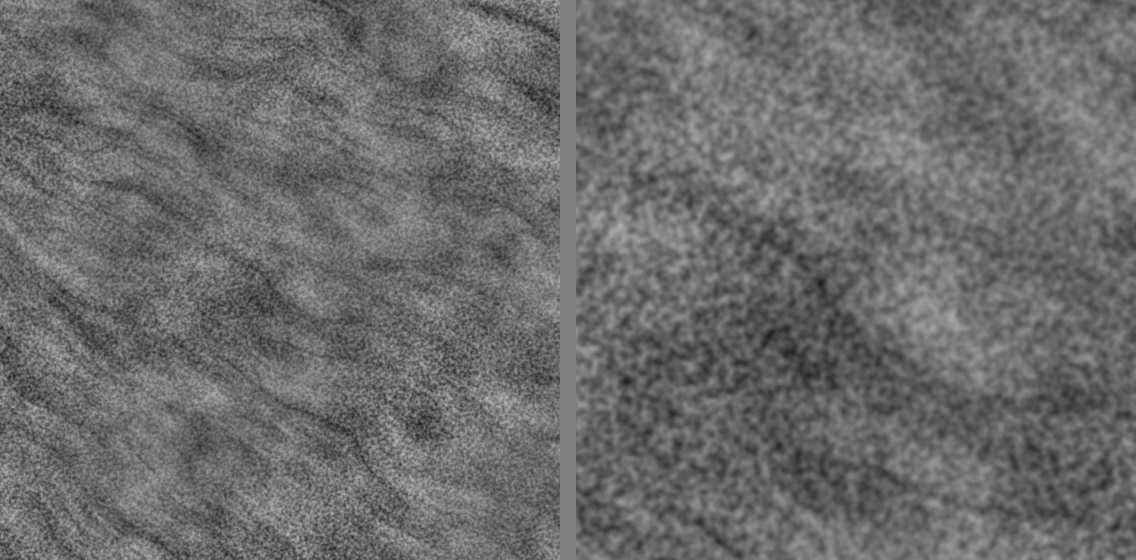
Left: the whole. Right: its middle third, enlarged.
Give the GLSL for this texture, as a Shadertoy shader.

```glsl
const float BASE_GREY = 0.441;
const float GRAIN_SCALE = 145.0;
const float GRAIN_CONTRAST = 0.205;
const float FINE_GRAIN_CONTRAST = 0.12;
const float CLUMP_CONTRAST = 0.07;
const float MOTTLE_CONTRAST = 0.11;
const float BLOTCH_CONTRAST = 0.08;
const float BAND_CONTRAST = 0.10;
const float STREAK_CONTRAST = 0.10;
const float FIBRE_DARKNESS = 0.075;
const float FIBRE_WIDTH = 0.075;
const float WARP_AMOUNT = 0.06;
const float FLOW_SLOPE = 0.38;
const float FLOW_BEND = 0.6;
const vec2 BODY_CENTRE = vec2(0.46, 0.42);
const vec2 BODY_RADII = vec2(0.12, 0.095);
const float BODY_DARKNESS = 0.05;
const float CREASE_DARKNESS = 0.19;
const float CREASE_WIDTH = 0.010;

// Random unit gradient for a lattice point
vec2 latticeGradient(vec2 cell) {
    uvec2 q = uvec2(ivec2(cell)) * uvec2(1597u, 3812u) + uvec2(7919u, 104u);
    uint h = (q.x ^ (q.y * 668265u)) * 2654435u;
    h = (h ^ (h >> 15)) * 2246822u;
    h = (h ^ (h >> 13)) * 3266489u;
    h ^= h >> 16;
    float angle = float(h & 65535u) / 65536.0 * 6.28319;
    return vec2(cos(angle), sin(angle));
}

float gradientNoise(vec2 p) {
    vec2 cell = floor(p);
    vec2 f = p - cell;
    vec2 w = f * f * f * (f * (f * 6.0 - 15.0) + 10.0);
    float a = dot(latticeGradient(cell), f);
    float b = dot(latticeGradient(cell + vec2(1, 0)), f - vec2(1, 0));
    float c = dot(latticeGradient(cell + vec2(0, 1)), f - vec2(0, 1));
    float d = dot(latticeGradient(cell + vec2(1, 1)), f - vec2(1, 1));
    return mix(mix(a, b, w.x), mix(c, d, w.x), w.y);
}

mat2 rotation(float angle) {
    float c = cos(angle), s = sin(angle);
    return mat2(c, s, -s, c);
}

// Coordinates along and across fibres that steepen towards the lower left
vec2 flowCoords(vec2 p) {
    vec2 warp = vec2(gradientNoise(p * 4.0 + 11.3), gradientNoise(p * 4.0 + 47.7));
    warp += 0.3 * vec2(gradientNoise(p * 11.0 + 5.1), gradientNoise(p * 11.0 + 83.9));
    p += WARP_AMOUNT * warp;
    vec2 rest = 1.0 - p;
    float across = p.y + FLOW_SLOPE * p.x - FLOW_BEND * rest.x * rest.x * rest.y;
    return vec2(p.x - FLOW_SLOPE * p.y, across);
}

// Long dark lines on the zero contours of stretched noise, fading in and out
float fibres(vec2 flow) {
    float sum = 0.0;
    for (int i = 0; i < 2; i++) {
        float layer = float(i);
        vec2 offset = vec2(19.4, 33.8) * (layer + 1.0);
        float ridge = gradientNoise(flow * vec2(2.3, 12.0) * (1.0 + 0.4 * layer) + offset);
        float presence = gradientNoise(flow * vec2(3.0, 7.0) + offset.yx);
        float line = exp(-ridge * ridge / (FIBRE_WIDTH * FIBRE_WIDTH));
        sum += line * smoothstep(-0.25, 0.3, presence);
    }
    return sum;
}

// Soft irregular dark oval
float darkBody(vec2 p) {
    float r = length((p - BODY_CENTRE) / BODY_RADII);
    return 1.0 - smoothstep(0.6, 1.3, r + 0.5 * gradientNoise(p * 14.0));
}

// Curved dark crease in the upper right corner
float crease(vec2 p) {
    float x = p.x - 0.78;
    float curve = 0.995 - 1.3 * x * x + 0.012 * gradientNoise(p * 18.0);
    float d = (p.y - curve) / CREASE_WIDTH;
    return exp(-d * d) * smoothstep(-0.06, 0.14, x);
}

// Fine grain with slight clumping and uneven strength
float grain(vec2 p) {
    float coarse = gradientNoise(rotation(0.6) * p * GRAIN_SCALE);
    float fine = gradientNoise(rotation(-0.4) * p * GRAIN_SCALE * 1.6 + 71.2);
    float clump = gradientNoise(rotation(1.1) * p * GRAIN_SCALE * 0.5 + 37.9);
    float strength = 1.0 + 0.8 * gradientNoise(p * 3.0 + 29.6);
    return strength * (GRAIN_CONTRAST * coarse + FINE_GRAIN_CONTRAST * fine + CLUMP_CONTRAST * clump);
}

void mainImage(out vec4 fragColor, in vec2 fragCoord) {
    vec2 p = fragCoord / iResolution.y;
    vec2 flow = flowCoords(p);

    // Broad tone and uneven blotches
    float grey = BASE_GREY;
    grey += MOTTLE_CONTRAST * gradientNoise(rotation(0.5) * p * 6.0 + 3.7);
    grey += BLOTCH_CONTRAST * gradientNoise(rotation(0.9) * p * 14.0 + 52.6);
    grey += BLOTCH_CONTRAST * gradientNoise(rotation(0.2) * p * 31.0 + 17.1);

    // Directional bands
    grey += BAND_CONTRAST * gradientNoise(flow * vec2(4.0, 11.0) + 61.5);
    grey += STREAK_CONTRAST * gradientNoise(flow * vec2(9.0, 27.0) + 90.2);

    // Dark features
    grey -= FIBRE_DARKNESS * fibres(flow);
    grey -= BODY_DARKNESS * darkBody(p);
    grey -= CREASE_DARKNESS * crease(p);

    grey += grain(p);
    fragColor = vec4(vec3(clamp(grey, 0.0, 1.0)), 1.0);
}
```
